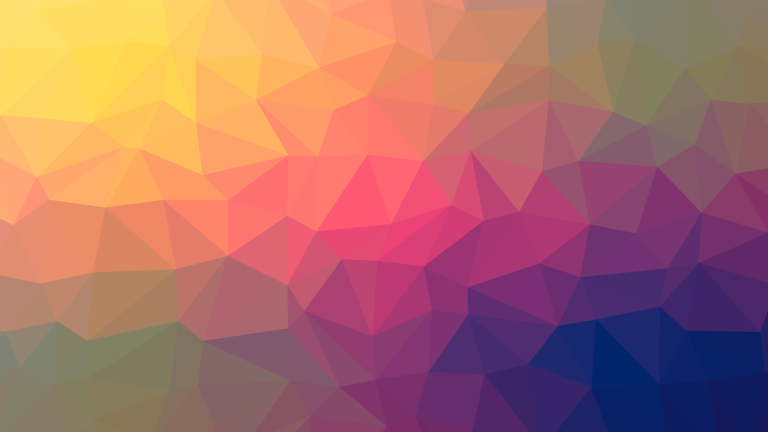
Give the GLSL for this background, as a Shadertoy shader.

```glsl
// Low-poly gradient: a jittered square grid split into flat triangles.
// Each triangle averages one colour ramp read across the canvas and the same
// ramp read downward, so opposite ramp ends blend to grey in two corners.

const float ROWS = 8.0;                    // grid cells per canvas height
const vec2 JITTER = vec2(0.42, 0.33);      // vertex shift, in cells
const vec2 SEED = vec2(17.0, 43.0);
const float SPARKLE = 0.035;               // random shift of the ramp position

const int STOPS = 7;
const vec3 RAMP[STOPS] = vec3[STOPS](
    vec3(1.00, 0.88, 0.48),                // pale yellow
    vec3(1.00, 0.86, 0.30),                // yellow
    vec3(1.00, 0.64, 0.42),                // orange
    vec3(1.00, 0.27, 0.46),                // pink
    vec3(0.48, 0.18, 0.45),                // purple
    vec3(0.00, 0.15, 0.43),                // navy
    vec3(0.08, 0.09, 0.35));               // dark indigo

vec2 hash2(vec2 p) {
    vec3 q = fract(vec3(p.xyx) * vec3(0.1031, 0.1030, 0.0973));
    q += dot(q, q.yzx + 33.33);
    return fract((q.xx + q.yz) * q.zy);
}

vec3 ramp(float t) {
    float s = clamp(t, 0.0, 1.0) * float(STOPS - 1);
    int i = min(int(s), STOPS - 2);
    return mix(RAMP[i], RAMP[i + 1], s - float(i));
}

// Grid vertex moved by its own random offset
vec2 vertex(vec2 id) {
    return id + (2.0 * hash2(id + SEED) - 1.0) * JITTER;
}

float cross2(vec2 a, vec2 b) {
    return a.x * b.y - a.y * b.x;
}

// Twice the signed area, positive when counterclockwise
float area(vec2 a, vec2 b, vec2 c) {
    return cross2(b - a, c - a);
}

// Signed distance to the line ab, positive on its left
float edge(vec2 p, vec2 a, vec2 b) {
    return cross2(b - a, p - a) / max(length(b - a), 1e-4);
}

// Flat triangle colour, weighted by its smooth coverage in alpha
vec4 triangle(vec2 p, vec2 a, vec2 b, vec2 c, vec2 gridSize, float pixel) {
    float inside = min(edge(p, a, b), min(edge(p, b, c), edge(p, c, a)));
    float cover = clamp(inside / pixel + 0.5, 0.0, 1.0);
    vec2 center = (a + b + c) / 3.0;
    vec2 t = center / gridSize;
    t += (2.0 * hash2(floor(center * 64.0) + SEED) - 1.0) * SPARKLE;
    return vec4(0.5 * (ramp(t.x) + ramp(1.0 - t.y)), 1.0) * cover;
}

void mainImage(out vec4 fragColor, in vec2 fragCoord) {
    float pixel = ROWS / iResolution.y;
    vec2 p = fragCoord * pixel;
    vec2 gridSize = iResolution.xy * pixel;
    vec4 sum = vec4(0.0);

    // Jittered cells can reach into their neighbours
    for (int y = -1; y <= 1; y++) {
        for (int x = -1; x <= 1; x++) {
            vec2 id = floor(p) + vec2(x, y);
            vec2 a = vertex(id);
            vec2 b = vertex(id + vec2(1.0, 0.0));
            vec2 c = vertex(id + vec2(1.0, 1.0));
            vec2 d = vertex(id + vec2(0.0, 1.0));

            // Split along the diagonal that avoids the thinnest triangle
            float splitAC = min(area(a, b, c), area(a, c, d));
            float splitBD = min(area(a, b, d), area(b, c, d));
            if (splitAC > splitBD) {
                sum += triangle(p, a, b, c, gridSize, pixel);
                sum += triangle(p, a, c, d, gridSize, pixel);
            } else {
                sum += triangle(p, a, b, d, gridSize, pixel);
                sum += triangle(p, b, c, d, gridSize, pixel);
            }
        }
    }
    fragColor = vec4(sum.rgb / max(sum.a, 1e-4), 1.0);
}
```
